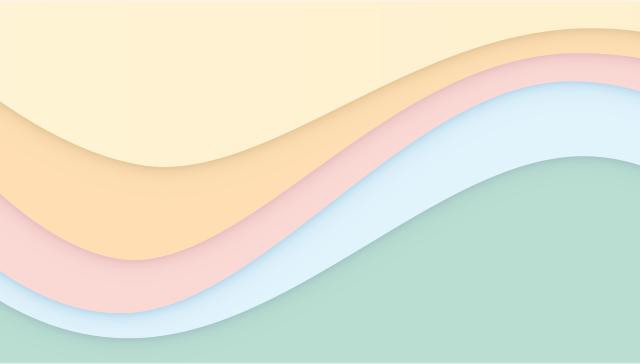
Write a Shadertoy shader that draws this background.

```glsl
// Layered pastel paper waves: cream, apricot, pink, pale blue and mint.
// Each wave edge is a skewed smoothstep from trough to crest with curved ends;
// every sheet casts a soft, tinted shadow on the sheet below it.

// Edge height at x, with trough and crest in canvas units.
// ends = heights at the left and right borders.
float waveHeight(float x, vec2 trough, vec2 crest, vec2 ends, float skew, float bend) {
    float t = clamp((x - trough.x) / (crest.x - trough.x), 0.0, 1.0);
    t += skew * t * (1.0 - t);
    float left = max(0.0, 1.0 - x / trough.x);
    float right = max(0.0, (x - crest.x) / (1.0 - crest.x));
    return mix(trough.y, crest.y, t * t * (3.0 - 2.0 * t))
         + (ends.x - trough.y) * pow(left, bend)
         + (ends.y - crest.y) * right * right;
}

// Distance below the edge, in canvas heights.
float depthBelow(vec2 uv, vec2 trough, vec2 crest, vec2 ends, float skew, float bend) {
    float aspect = iResolution.x / iResolution.y;
    float h = waveHeight(uv.x, trough, crest, ends, skew, bend);
    float ahead = waveHeight(uv.x + 0.002, trough, crest, ends, skew, bend);
    float slope = (ahead - h) / (0.002 * aspect);
    return (h - uv.y) / sqrt(1.0 + slope * slope);
}

// Covers everything below an edge with a sheet that is shaded near that edge.
vec3 laySheet(vec3 base, float depth, vec3 sheet, vec3 shade) {
    float shadow = 0.9 * exp(-max(depth, 0.0) / 0.018);
    float cover = smoothstep(-0.7, 0.7, depth * iResolution.y);
    return mix(base, mix(sheet, shade, shadow), cover);
}

void mainImage(out vec4 fragColor, in vec2 fragCoord) {
    vec2 uv = fragCoord / iResolution.xy;

    // Cream sheet, slightly warmer to the right
    vec3 color = mix(vec3(0.995, 0.953, 0.830), vec3(0.995, 0.943, 0.812), uv.x);

    // Apricot
    float depth = depthBelow(uv, vec2(0.254, 0.541), vec2(0.9245, 0.9224),
                             vec2(0.7215, 0.913), 0.168, 1.72);
    color = laySheet(color, depth, vec3(0.995, 0.870, 0.700), vec3(0.89, 0.77, 0.59));

    // Pink
    depth = depthBelow(uv, vec2(0.208, 0.2854), vec2(0.905, 0.8539),
                       vec2(0.468, 0.840), 0.21, 1.8);
    color = laySheet(color, depth, vec3(0.980, 0.848, 0.828), vec3(0.90, 0.74, 0.75));

    // Pale blue
    depth = depthBelow(uv, vec2(0.189, 0.1393), vec2(0.892, 0.7763),
                       vec2(0.2557, 0.749), 0.07, 2.0);
    color = laySheet(color, depth, vec3(0.882, 0.952, 0.985), vec3(0.70, 0.84, 0.92));

    // Mint
    depth = depthBelow(uv, vec2(0.202, 0.0708), vec2(0.9115, 0.5708),
                       vec2(0.1735, 0.5457), -0.06, 2.05);
    color = laySheet(color, depth, vec3(0.730, 0.870, 0.822), vec3(0.64, 0.77, 0.77));

    // Faint pale rim along the top and bottom borders
    float border = min(uv.y, 1.0 - uv.y);
    color = mix(color, vec3(0.97), 0.6 * (1.0 - smoothstep(0.001, 0.006, border)));

    fragColor = vec4(color, 1.0);
}
```
